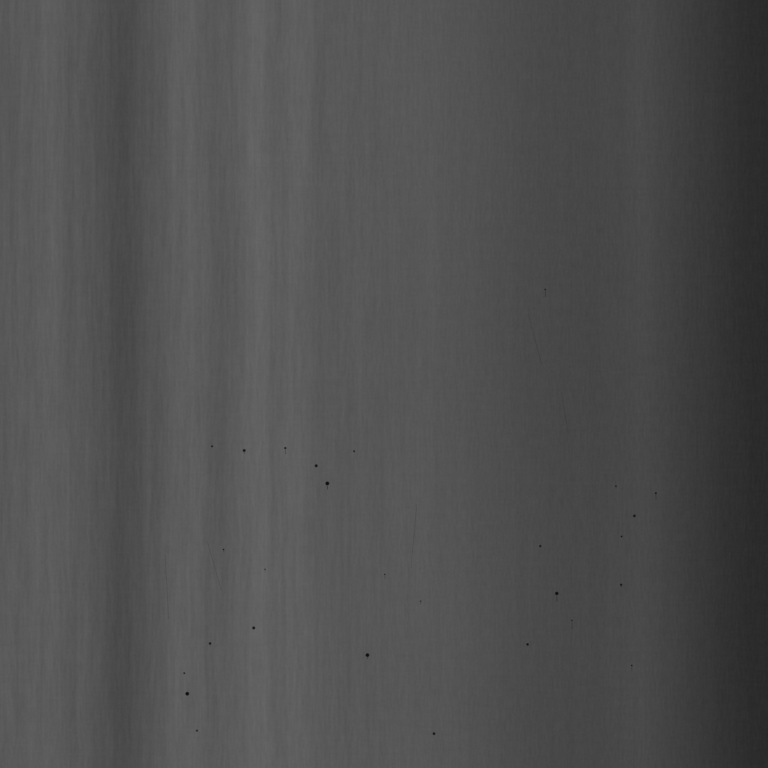
Write a Shadertoy shader that draws this texture.

```glsl
// Dark brushed metal sheet with soft vertical sheen bands, fine grain and tiny pits.

const float SHEET_GREY = 0.342;
const int PIT_COUNT = 28;
const int SCRATCH_COUNT = 5;

vec2 hash2(vec2 p) {
    vec3 q = fract(p.xyx * vec3(0.1031, 0.1030, 0.0973));
    q += dot(q, q.yzx + 33.33);
    return fract((q.xx + q.yz) * q.zy);
}

float cornerSlope(vec2 cell, vec2 offset) {
    float angle = 6.2832 * hash2(cell).x;
    return dot(vec2(cos(angle), sin(angle)), offset);
}

// Gradient noise, roughly -0.7 to 0.7
float gradientNoise(vec2 p) {
    vec2 i = floor(p), f = fract(p);
    vec2 u = f * f * f * (f * (f * 6.0 - 15.0) + 10.0);
    vec2 e = vec2(0.0, 1.0);
    float low = mix(cornerSlope(i, f), cornerSlope(i + e.yx, f - e.yx), u.x);
    float high = mix(cornerSlope(i + e.xy, f - e.xy), cornerSlope(i + e.yy, f - e.yy), u.x);
    return mix(low, high, u.y);
}

float band(float x, float centre, float width) {
    float d = (x - centre) / width;
    return exp(-d * d);
}

float segmentDistance(vec2 p, vec2 a, vec2 b) {
    vec2 ab = b - a;
    return length(p - a - ab * clamp(dot(p - a, ab) / dot(ab, ab), 0.0, 1.0));
}

// Broad light across the sheet: bright on the left, falling to the right edge
float sheen(vec2 uv) {
    float x = uv.x + 0.006 * gradientNoise(vec2(uv.x * 3.0, uv.y * 2.0));
    float grey = SHEET_GREY;
    grey -= 0.065 * smoothstep(0.52, 0.76, x);
    grey -= 0.115 * smoothstep(0.82, 1.02, x);
    grey += 0.018 * band(x, 0.060, 0.035);
    grey -= 0.048 * band(x, 0.160, 0.034);
    grey += 0.024 * band(x, 0.245, 0.025);
    grey += 0.036 * band(x, 0.335, 0.026);
    grey += 0.024 * band(x, 0.390, 0.024);
    grey += 0.010 * band(x, 0.835, 0.018);
    return grey;
}

// Vertical brush marks from wide streaks down to short fibres
float brushGrain(vec2 uv) {
    float wide = gradientNoise(uv * vec2(38.0, 0.9) + 7.0);
    float streak = gradientNoise(uv * vec2(95.0, 4.0) + 31.0);
    float fibre = gradientNoise(uv * vec2(210.0, 18.0) + 53.0);
    float hair = gradientNoise(uv * vec2(330.0, 65.0) + 91.0);
    float strength = mix(1.0, 0.32, smoothstep(0.32, 0.68, uv.x));
    return strength * (0.016 * wide + 0.017 * streak + 0.017 * fibre) + 0.013 * hair;
}

// Faint crosswise weave and fine speckle
float surfaceNoise(vec2 uv) {
    float weave = gradientNoise(uv * vec2(24.0, 190.0) + 17.0);
    float speckle = gradientNoise(uv * 290.0 + 71.0);
    float cloud = gradientNoise(uv * vec2(5.0, 3.0) + 43.0);
    return 0.005 * weave + 0.010 * speckle + 0.007 * cloud;
}

// Dark pits, mostly on the lower half, some with a short upright tail
float pits(vec2 uv, float pixel) {
    float cover = 0.0;
    for (int i = 0; i < PIT_COUNT; i++) {
        vec2 place = hash2(vec2(float(i), 5.0));
        vec2 kind = hash2(vec2(float(i), 19.0));
        vec2 centre = vec2(mix(0.20, 0.86, place.x), 0.02 + 0.40 * pow(place.y, 0.8));
        if (i == 0) centre = vec2(0.71, 0.623);
        float radius = mix(0.0007, 0.0024, kind.x * kind.x);
        float tail = 0.012 * kind.y * kind.y;
        float head = length(uv - centre) - radius;
        float stem = segmentDistance(uv, centre, centre + vec2(0.0003, -tail - 0.0001)) - 0.0003;
        float dark = smoothstep(pixel, -pixel, head);
        dark = max(dark, 0.45 * smoothstep(pixel, -pixel, stem));
        cover = max(cover, dark * mix(0.55, 0.85, kind.x));
    }
    return cover;
}

// Thin slanted scratches, barely darker than the sheet
float scratches(vec2 uv, float pixel) {
    float cover = 0.0;
    for (int i = 0; i < SCRATCH_COUNT; i++) {
        vec2 place = hash2(vec2(float(i), 61.0));
        vec2 kind = hash2(vec2(float(i), 83.0));
        vec2 start = mix(vec2(0.20, 0.15), vec2(0.75, 0.55), place);
        vec2 run = vec2(0.04 * (kind.x - 0.5), mix(0.03, 0.10, kind.y));
        float line = segmentDistance(uv, start, start + run) - 0.0003;
        cover = max(cover, 0.13 * smoothstep(pixel, -pixel, line));
    }
    return cover;
}

void mainImage(out vec4 fragColor, in vec2 fragCoord) {
    vec2 uv = fragCoord / iResolution.xy;
    float pixel = 1.0 / iResolution.y;

    float grey = sheen(uv) + brushGrain(uv) + surfaceNoise(uv);
    grey *= 1.0 - scratches(uv, pixel);
    grey *= 1.0 - pits(uv, pixel);

    fragColor = vec4(vec3(grey), 1.0);
}
```
